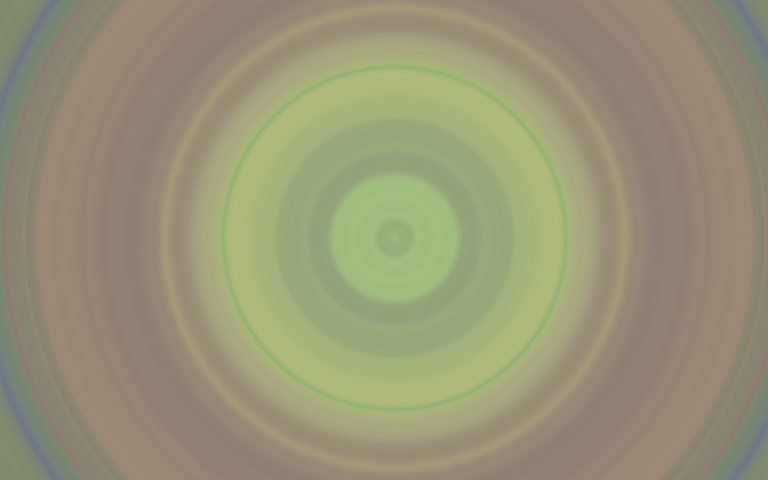
Write a WebGL 2 fragment shader that draws this background.

```glsl
#version 300 es
precision highp float;

uniform vec2 u_resolution;
out vec4 fragColor;

// Layout: lengths are fractions of the canvas height
const vec2 CENTER_OFFSET = vec2(0.0225, 0.004);
const float GRAIN = 0.011;

// Broad zones, from the core outward
const vec3 CORE = vec3(0.630, 0.745, 0.505);
const vec3 EYE = vec3(0.585, 0.695, 0.480);
const vec3 MOSS = vec3(0.570, 0.635, 0.472);
const vec3 SAGE = vec3(0.630, 0.695, 0.482);
const vec3 LIME = vec3(0.685, 0.730, 0.485);
const vec3 KHAKI = vec3(0.660, 0.660, 0.502);
const vec3 UMBER = vec3(0.600, 0.550, 0.460);
const vec3 MAUVE = vec3(0.570, 0.500, 0.452);
const vec3 TAN = vec3(0.610, 0.530, 0.450);
const vec3 DRAB = vec3(0.535, 0.520, 0.440);
const vec3 TEAL = vec3(0.465, 0.525, 0.440);
const vec3 OLIVE = vec3(0.510, 0.540, 0.425);

// Thin rings
const vec3 LEAF_LINE = vec3(0.550, 0.695, 0.455);
const vec3 GOLD_LINE = vec3(0.660, 0.605, 0.465);
const vec3 ROSE_LINE = vec3(0.580, 0.475, 0.430);
const vec3 SLATE_LINE = vec3(0.440, 0.470, 0.530);

float hash(float n) {
    return fract(sin(n * 127.1) * 43758.55) * 2.0 - 1.0;
}

// One-dimensional gradient noise
float gradientNoise(float x) {
    float cell = floor(x);
    float f = x - cell;
    float fade = f * f * f * (f * (f * 6.0 - 15.0) + 10.0);
    return 2.0 * mix(hash(cell) * f, hash(cell + 1.0) * (f - 1.0), fade);
}

// Fine concentric grooves
float grooves(float r) {
    float sum = 0.0;
    float amplitude = 1.0;
    float frequency = 32.0;
    for (int i = 0; i < 3; i++) {
        sum += amplitude * gradientNoise(r * frequency + float(i) * 17.3);
        amplitude *= 0.65;
        frequency *= 2.1;
    }
    return sum;
}

float ring(float r, float radius, float width) {
    float d = (r - radius) / width;
    return exp(-d * d);
}

// Green heart, out to the khaki rim
vec3 innerZones(float r) {
    vec3 color = mix(EYE, CORE, smoothstep(0.030, 0.050, r));
    color = mix(color, CORE, 0.7 * ring(r, 0.0, 0.011));
    color = mix(color, EYE, 0.2 * ring(r, 0.070, 0.008));
    color = mix(color, MOSS, smoothstep(0.122, 0.146, r));
    color = mix(color, SAGE, 0.35 * smoothstep(0.175, 0.200, r));
    color = mix(color, SAGE, 0.5 * ring(r, 0.192, 0.010));
    color = mix(color, SAGE, smoothstep(0.238, 0.256, r));
    color = mix(color, LIME, smoothstep(0.250, 0.325, r));
    color = mix(color, SAGE, 0.3 * ring(r, 0.287, 0.012));
    return mix(color, KHAKI, smoothstep(0.352, 0.390, r));
}

// Brown band and the dark outer rim
vec3 outerZones(vec3 color, float r) {
    color = mix(color, UMBER, smoothstep(0.395, 0.448, r));
    color = mix(color, MAUVE, smoothstep(0.470, 0.550, r));
    color = mix(color, TAN, smoothstep(0.560, 0.700, r));
    color = mix(color, MAUVE, 0.75 * ring(r, 0.645, 0.012));
    color = mix(color, DRAB, smoothstep(0.738, 0.762, r));
    color = mix(color, TEAL, smoothstep(0.800, 0.840, r));
    return mix(color, OLIVE, smoothstep(0.860, 0.905, r));
}

vec3 accentRings(vec3 color, float r) {
    color = mix(color, LEAF_LINE, 0.8 * ring(r, 0.357, 0.006));
    color = mix(color, GOLD_LINE, 0.85 * ring(r, 0.479, 0.010));
    color = mix(color, TAN, 0.5 * ring(r, 0.773, 0.005));
    color = mix(color, ROSE_LINE, 0.75 * ring(r, 0.812, 0.006));
    return mix(color, SLATE_LINE, 0.85 * ring(r, 0.866, 0.016));
}

void main() {
    vec2 p = (gl_FragCoord.xy - 0.5 * u_resolution) / u_resolution.y;
    float r = length(p - CENTER_OFFSET);

    vec3 color = accentRings(outerZones(innerZones(r), r), r);
    color += GRAIN * grooves(r) * vec3(1.0, 0.95, 0.7);
    fragColor = vec4(color, 1.0);
}
```
